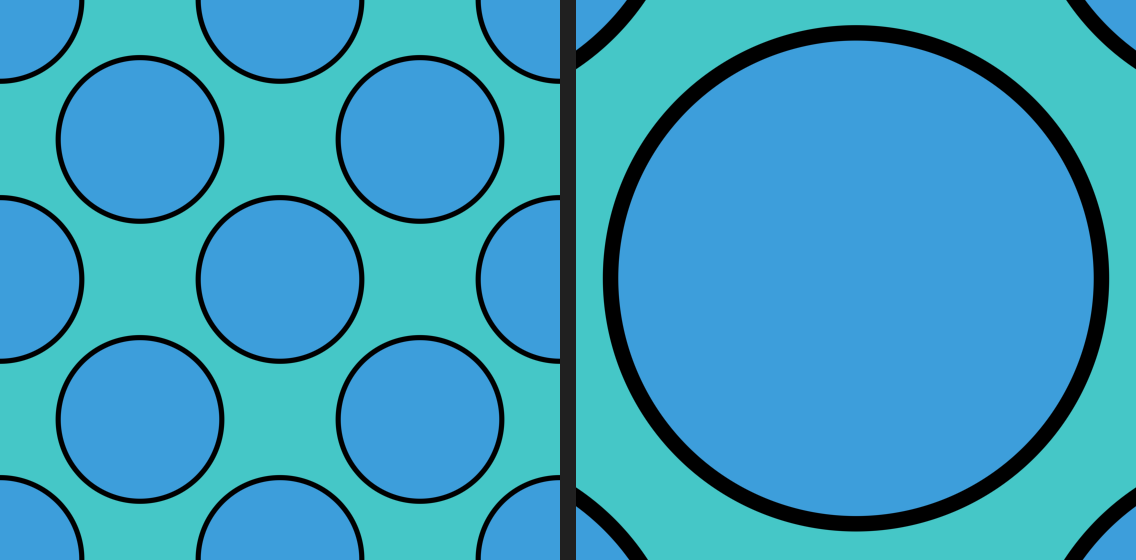
Left, the full canvas; right, a detail of the centre.
This pattern is drawn by a three.js fragment shader. Its source:

```glsl
// Blue discs with black outlines on teal, in a staggered two by two repeat.
// Two offset square lattices of circles are merged by distance, then the
// outline and the fill are layered with edges smoothed to the canvas scale.
varying vec2 vUv;

// Distance to the nearest lattice point, for a lattice of two cells each way
float latticeDistance(vec2 p) {
  return length(fract(p * 2.0) - 0.5) * 0.5;
}

// Coverage of a disc, given the distance from its centre
float disc(float centreDistance, float radius, float softness) {
  return 1.0 - smoothstep(-softness, softness, centreDistance - radius);
}

void main() {
  vec3 teal = vec3(0.27, 0.78, 0.78);
  vec3 blue = vec3(0.24, 0.62, 0.86);
  vec3 black = vec3(0.0);

  // Nearest centre among the two staggered lattices
  vec2 p = vUv - vec2(0.0, 0.001);
  float centreDistance = min(latticeDistance(p + 0.25), latticeDistance(p));

  // Outline first, then the fill inside it
  float softness = 0.75 * fwidth(vUv.x);
  vec3 colour = mix(teal, black, disc(centreDistance, 0.1507, softness));
  colour = mix(colour, blue, disc(centreDistance, 0.1415, softness));

  gl_FragColor = vec4(colour, 1.0);
}
```
